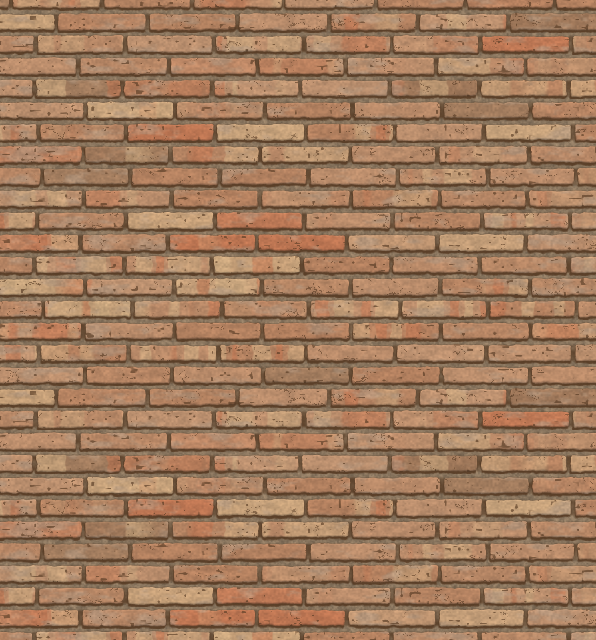
Give the GLSL for this texture, as a Shadertoy shader.

```glsl
// Weathered running-bond wall of long thin terracotta bricks in sandy mortar.
#define ROWS 29.0          // courses over the canvas height
#define PERIOD 17.0        // courses after which the wall repeats
#define PITCH 4.04         // brick spacing, in course heights
#define JOINT 0.10         // half width of the upright joints
#define HALF_HEIGHT 0.355  // half height of a brick face
#define BRICK_DARK vec3(0.70, 0.50, 0.37)
#define BRICK_LIGHT vec3(0.74, 0.57, 0.44)
#define BRICK_RED vec3(0.75, 0.44, 0.30)
#define BRICK_CREAM vec3(0.79, 0.66, 0.50)
#define MORTAR vec3(0.54, 0.46, 0.37)
#define SHADOW vec3(0.34, 0.23, 0.14)

float hash(vec2 p) {
    vec3 q = fract(vec3(p.xyx) * 0.1031);
    q += dot(q, q.yzx + 33.33);
    return fract((q.x + q.y) * q.z);
}

float noise(vec2 p) {
    vec2 i = floor(p), f = fract(p);
    f = f * f * (3.0 - 2.0 * f);
    return mix(mix(hash(i), hash(i + vec2(1.0, 0.0)), f.x),
               mix(hash(i + vec2(0.0, 1.0)), hash(i + vec2(1.0, 1.0)), f.x), f.y);
}

float fbm(vec2 p) {
    float sum = 0.0, amp = 0.5;
    for (int i = 0; i < 4; i++) {
        sum += amp * noise(p);
        p = p * 2.03 + 17.3;
        amp *= 0.5;
    }
    return sum / 0.9375;
}

float roundBox(vec2 p, vec2 size, float radius) {
    vec2 d = abs(p) - size + radius;
    return length(max(d, 0.0)) + min(max(d.x, d.y), 0.0) - radius;
}

// Brick face colour: firing tint, kiln bands, weathering, pits and cracks.
vec3 brickColor(vec2 id, vec2 q) {
    float tint = hash(id + 3.7), kind = hash(id + 41.3), banded = hash(id + 87.1);
    vec3 col = mix(BRICK_DARK, BRICK_LIGHT, tint);
    col = mix(col, BRICK_RED, 0.75 * smoothstep(0.86, 0.95, kind));
    col = mix(col, BRICK_CREAM, 0.75 * (1.0 - smoothstep(0.05, 0.12, kind)));
    col = mix(col, vec3(0.58, 0.45, 0.34), 0.65 * step(abs(kind - 0.5), 0.025));

    // upright kiln bands with slightly wandering edges
    float along = q.x + 0.12 * noise(q * 4.0);
    float band = noise(vec2(along * 1.5, id.y * 7.0 + 0.5));
    float strength = smoothstep(0.5, 0.8, banded);
    col = mix(col, BRICK_CREAM, 0.6 * strength * smoothstep(0.55, 0.61, band));
    col = mix(col, BRICK_RED, 0.5 * strength * (1.0 - smoothstep(0.29, 0.36, band)));

    // pale dusty bloom and surface grain
    float bloom = smoothstep(0.52, 0.78, fbm(q * vec2(0.9, 2.2) + 60.0));
    col = mix(col, vec3(0.69, 0.59, 0.50), 0.6 * bloom);
    col *= 0.90 + 0.20 * fbm(q * vec2(2.5, 5.0));
    col *= 0.94 + 0.12 * noise(q * 11.0);

    // scattered pits and hairline cracks
    float pits = smoothstep(0.83, 0.93, noise(q * vec2(5.0, 8.0) + 9.0));
    float vein = abs(fbm(q * vec2(1.4, 2.6) + 130.0) - 0.5);
    float cracks = (1.0 - smoothstep(0.003, 0.014, vein))
                 * smoothstep(0.60, 0.72, noise(q * vec2(1.2, 1.9) + 210.0));
    return mix(col, SHADOW, max(0.65 * pits * step(0.35, noise(q * 1.3)), 0.6 * cracks));
}

void mainImage(out vec4 fragColor, in vec2 fragCoord) {
    float pixel = ROWS / iResolution.y;
    vec2 q = vec2(fragCoord.x, iResolution.y - fragCoord.y) * pixel;

    // course number, wrapped so that lower courses repeat the upper ones
    float row = floor(q.y + 0.5);
    float across = q.y - row;
    float wrap = PERIOD * step(PERIOD + 0.5, row);
    row -= wrap;
    q.y -= wrap;

    // staggered courses; the first two sit further left
    float upper = step(row, 1.5);
    float pitch = PITCH + 0.07 * upper;
    float start = 1.74 + 2.0 * mod(row, 2.0) - 1.2 * upper
                + 0.4 * (hash(vec2(row, 5.0)) - 0.5) * (1.0 - upper);
    float column = floor((q.x - start) / pitch);
    vec2 id = vec2(column + 20.0, row);

    // uneven brick ends and heights
    float left = JOINT + 0.12 * (hash(id + 0.5) - 0.5);
    float right = pitch - JOINT + 0.12 * (hash(id + vec2(1.5, 0.5)) - 0.5);
    float height = HALF_HEIGHT + 0.04 * (hash(id + 11.9) - 0.5);
    vec2 local = vec2(q.x - start - column * pitch - 0.5 * (left + right), across);
    local.y += 0.012 * local.x * (hash(id + 23.0) - 0.5);
    vec2 size = vec2(0.5 * (right - left), height);

    float ragged = 0.11 * (fbm(q * 3.2 + 30.0) - 0.5);
    float face = roundBox(local, size, 0.09) + ragged;
    float under = roundBox(local - vec2(-0.02, 0.10), size, 0.08) + 1.6 * ragged;

    // sandy mortar, darker in upright joints and under each brick
    float sand = fbm(q * 5.0 + 80.0);
    vec3 mortar = MORTAR * (0.82 + 0.36 * sand) * (0.90 + 0.20 * noise(q * 13.0));
    float upright = smoothstep(-0.04, 0.02, abs(local.x) - size.x)
                  * (1.0 - smoothstep(0.28, 0.44, abs(across)));
    mortar = mix(mortar, SHADOW, upright * (0.35 + 0.5 * noise(q * 4.0)));
    mortar = mix(mortar, SHADOW, 0.9 * (1.0 - smoothstep(-0.04, 0.06, under)));
    mortar = mix(mortar, SHADOW, 0.3 * (1.0 - smoothstep(0.0, 0.07, face)));

    // worn rim: lit upper edge, dusky lower edge
    vec3 brick = brickColor(id, q);
    float rim = smoothstep(-0.10, 0.0, face);
    brick *= 1.0 + rim * (0.07 * (1.0 - smoothstep(-0.3, 0.1, across))
                        - 0.28 * smoothstep(0.1, 0.32, across));

    vec3 col = mix(brick, mortar, smoothstep(-0.6 * pixel, 0.6 * pixel, face));
    fragColor = vec4(clamp(col, 0.0, 1.0), 1.0);
}
```
